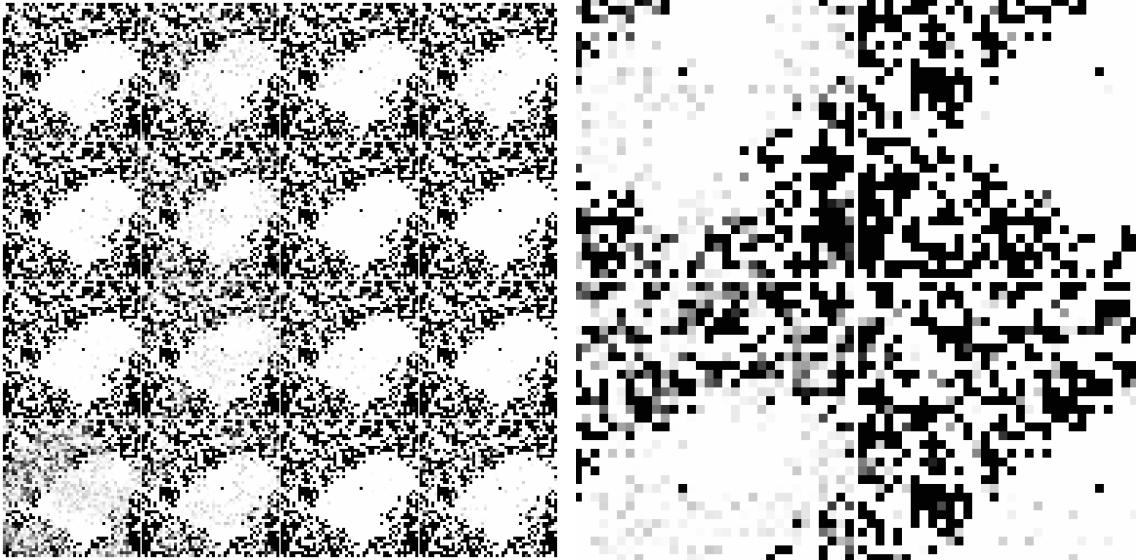
Left: the whole. Right: its middle third, enlarged.
Give the GLSL for this pattern, as a WebGL 1 fragment shader.

```glsl
precision highp float;
// Four by four repeats of a square speckle mosaic with a blank hollow and patchy grey wear.

uniform vec2 u_resolution;

const float TILES = 4.0;             // repeats across and down
const float CELLS = 47.0;            // mosaic cells along a tile side
const float MARGIN = 0.0039;         // blank border, share of the canvas
const float GAP = 0.010;             // seam between tiles, share of a tile
const vec3 PAPER = vec3(0.995);
const vec3 INK = vec3(0.008);

const float DENSITY = 0.46;          // share of inked cells away from the hollow
const float RUNS = 0.50;             // how often a cell copies a neighbour
const vec2 BODY_CENTER = vec2(0.63, 0.47);
const vec2 BODY_RADII = vec2(0.36, 0.18);
const float BODY_ANGLE = 0.45;
const vec2 LOBE_CENTER = vec2(0.60, 0.30);
const vec2 LOBE_RADII = vec2(0.13, 0.17);
const vec2 SPARSE_CENTER = vec2(0.80, 0.27);
const float CLUMP_HEIGHT = 0.13;     // dark clumps beside the vertical seams

const float WEAR_BASE = 0.06;
const float WEAR_COLUMN = 0.18;      // added in the second column
const float WEAR_CORNER = 0.60;      // added in the lower left tile
const float WEAR_SCALE = 7.0;        // wear patches along a tile side

float hash(vec2 p) {
  vec3 q = fract(p.xyx * 0.1031);
  q += dot(q, q.yzx + 33.33);
  return fract((q.x + q.y) * q.z);
}

float valueNoise(vec2 p) {
  vec2 i = floor(p);
  vec2 f = fract(p);
  f = f * f * (3.0 - 2.0 * f);
  return mix(mix(hash(i), hash(i + vec2(1.0, 0.0)), f.x),
             mix(hash(i + vec2(0.0, 1.0)), hash(i + 1.0), f.x), f.y);
}

// Chance of ink at a position inside the tile.
float inkDensity(vec2 p) {
  float c = cos(BODY_ANGLE);
  float s = sin(BODY_ANGLE);
  vec2 b = p - BODY_CENTER;
  b = vec2(c * b.x + s * b.y, c * b.y - s * b.x);
  float hollow = min(length(b / BODY_RADII),
                     length((p - LOBE_CENTER) / LOBE_RADII));
  float density = DENSITY * smoothstep(0.85, 1.45, hollow);

  vec2 sparse = (p - SPARSE_CENTER) / 0.13;
  density *= 1.0 - 0.55 * exp(-dot(sparse, sparse));

  vec2 edge = min(p, 1.0 - p);
  vec2 clump = vec2(edge.x, p.y - CLUMP_HEIGHT) / 0.12;
  density += 0.22 * exp(-dot(clump, clump));
  return density + 0.12 * (1.0 - smoothstep(0.0, 0.05, min(edge.x, edge.y)));
}

// Share of cells that have faded, patchy and different in each tile.
float wearAmount(vec2 cell, vec2 tile) {
  float secondColumn = 1.0 - step(0.5, abs(tile.x - 1.0));
  float corner = 1.0 - step(0.5, tile.x + tile.y);
  float amount = WEAR_BASE * 2.0 * hash(tile + 71.0)
               + WEAR_COLUMN * secondColumn + WEAR_CORNER * corner;
  float patches = valueNoise((cell / CELLS + tile) * WEAR_SCALE + 19.0);
  return amount * 1.8 * smoothstep(0.25, 0.80, patches);
}

// Ink of one cell: 0 is paper, 1 is full ink.
float cellInk(vec2 cell, vec2 tile) {
  if (min(cell.x, cell.y) < 0.0 || max(cell.x, cell.y) >= CELLS) return 0.0;

  // Copying a neighbour's threshold joins cells into short runs.
  float density = inkDensity((cell + 0.5) / CELLS);
  float choice = hash(cell + 211.0);
  float reach = RUNS * smoothstep(0.15, 0.45, density);
  vec2 source = cell;
  if (choice < 0.55 * reach) source.x -= 1.0;
  else if (choice < reach) source.y -= 1.0;
  float ink = step(hash(source + 37.0), density);

  // Faded ink turns grey, and a little of it stains the paper.
  vec2 id = cell + tile * CELLS;
  float worn = step(hash(id + 503.0), wearAmount(cell, tile));
  float grey = hash(id + 907.0);
  float faded = mix(0.22 * grey * grey, 0.20 + 0.70 * grey, ink);
  return mix(ink, faded, worn);
}

void main() {
  vec2 uv = gl_FragCoord.xy / u_resolution;
  vec2 grid = (uv - MARGIN) / (1.0 - 2.0 * MARGIN) * TILES;
  vec2 tile = floor(grid);
  vec2 pos = (fract(grid) - 0.5 * GAP) / (1.0 - GAP) * CELLS;

  // Box filter: weigh the four cells under the pixel by their overlap.
  vec2 width = TILES * CELLS / ((1.0 - 2.0 * MARGIN) * (1.0 - GAP) * u_resolution);
  vec2 cell = floor(pos - 0.5 * width);
  vec2 blend = clamp((pos + 0.5 * width - cell - 1.0) / width, 0.0, 1.0);
  float low = mix(cellInk(cell, tile), cellInk(cell + vec2(1.0, 0.0), tile), blend.x);
  float high = mix(cellInk(cell + vec2(0.0, 1.0), tile), cellInk(cell + 1.0, tile), blend.x);
  float ink = mix(low, high, blend.y);

  vec2 inside = step(0.0, tile) * step(tile, vec2(TILES - 1.0));
  gl_FragColor = vec4(mix(PAPER, INK, ink * inside.x * inside.y), 1.0);
}
```
